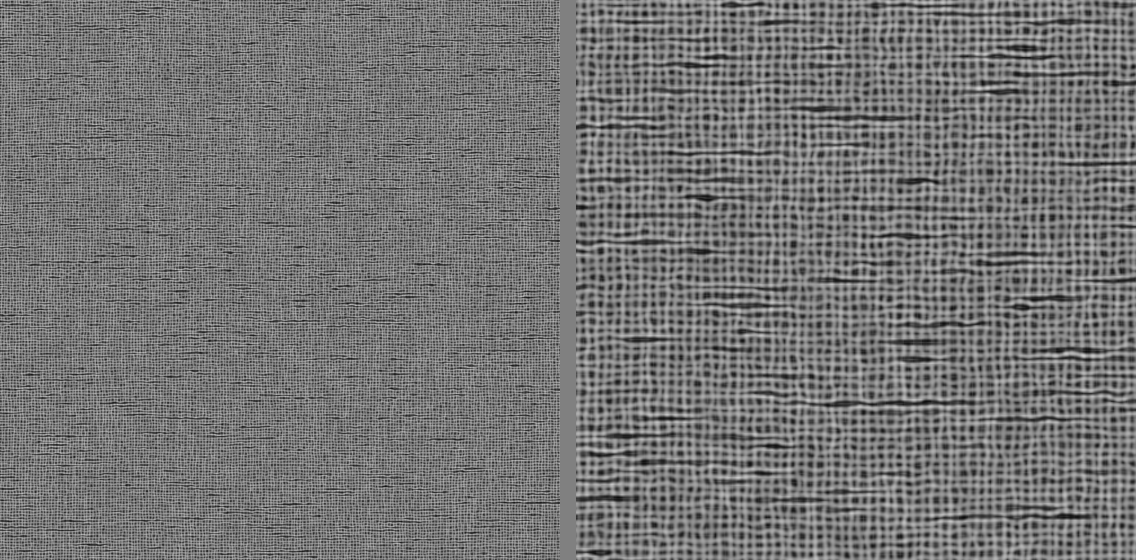
Left: the whole. Right: its middle third, enlarged.
This texture is drawn by a Shadertoy shader. Its source:

```glsl
// Grey plain-weave linen: straight pale warp and weft threads with dark gaps.
// Every thread wavers and changes tone on its own, and some gaps in the weft
// open into thin horizontal slits; each pixel averages a small sample grid.

const float TAU = 6.2831853;
const float THREADS = 190.0;     // threads across the canvas
const float GAP_TONE = 0.165;
const float THREAD_LIFT = 0.36;  // brightness of a thread over the gaps
const int SAMPLES = 3;           // samples per pixel side

float hash(vec2 p) {
    vec3 q = fract(vec3(p.xyx) * 0.1031);
    q += dot(q, q.yzx + 33.33);
    return fract((q.x + q.y) * q.z);
}

float noise(vec2 p) {
    vec2 cell = floor(p);
    vec2 f = fract(p);
    f = f * f * (3.0 - 2.0 * f);
    float low = mix(hash(cell), hash(cell + vec2(1.0, 0.0)), f.x);
    float high = mix(hash(cell + vec2(0.0, 1.0)), hash(cell + 1.0), f.x);
    return mix(low, high, f.y);
}

// Noise running along one thread, independent of its neighbours.
float threadNoise(float along, float index, float seed) {
    float x = along + hash(vec2(index, seed)) * 17.0;
    float cell = floor(x);
    float f = smoothstep(0.0, 1.0, fract(x));
    vec2 key = vec2(cell + seed * 31.0, index);
    return mix(hash(key), hash(key + vec2(1.0, 0.0)), f);
}

// Slow drift of the weave; x moves the warp and y the weft.
vec2 drift(vec2 p) {
    return vec2(noise(p * vec2(10.0, 8.0) + 83.0),
                noise(p * vec2(8.0, 10.0) + 29.0));
}

// Sideways waver of one thread, in thread widths.
float waver(float along, float index, float seed) {
    return 0.38 * (threadNoise(along * 115.0, index, seed) - 0.5);
}

float weave(vec2 p) {
    vec2 t = p * THREADS + 0.7 * drift(p);
    vec2 thread = floor(t + 0.5);
    vec2 gap = floor(t);
    t += vec2(waver(p.y, thread.x, 4.0), waver(p.x, thread.y, 5.0));
    vec2 cover = 0.5 + 0.5 * cos(TAU * t);

    // Slits: the warp sinks out of sight along parts of a horizontal gap,
    // and the weft bunches up a little brighter on both sides.
    float opening = smoothstep(0.66, 1.0, threadNoise(p.x * 26.0, gap.y, 1.0));
    float slit = opening * (1.0 - cover.y);
    cover.x *= 1.0 - 0.95 * slit;

    // Threads add up, but a crossing is little brighter than one thread.
    float cloth = cover.x + cover.y - 0.66 * cover.x * cover.y;
    float hole = (1.0 - cover.x) * (1.0 - cover.y);

    // Tone changes along each thread, between cells and in the fibres.
    float warpTone = threadNoise(p.y * 26.0, thread.x, 2.0) - 0.5;
    float weftTone = threadNoise(p.x * 30.0, thread.y, 3.0) - 0.5;
    float cellTone = hash(gap + 5.0) - 0.5;
    float fibre = noise(p * THREADS * 2.2) - 0.5;

    return GAP_TONE + THREAD_LIFT * cloth
         + 0.09 * warpTone * cover.x + 0.07 * weftTone * cover.y
         + 0.12 * cellTone * hole + 0.09 * opening * cover.y
         - 0.04 * slit + 0.11 * fibre;
}

void mainImage(out vec4 fragColor, in vec2 fragCoord) {
    float scale = min(iResolution.x, iResolution.y);
    float tone = 0.0;
    for (int j = 0; j < SAMPLES; j++) {
        for (int i = 0; i < SAMPLES; i++) {
            vec2 offset = (vec2(i, j) + 0.5) / float(SAMPLES) - 0.5;
            tone += weave((fragCoord + offset) / scale);
        }
    }
    tone /= float(SAMPLES * SAMPLES);
    fragColor = vec4(vec3(clamp(tone, 0.0, 1.0)), 1.0);
}
```
